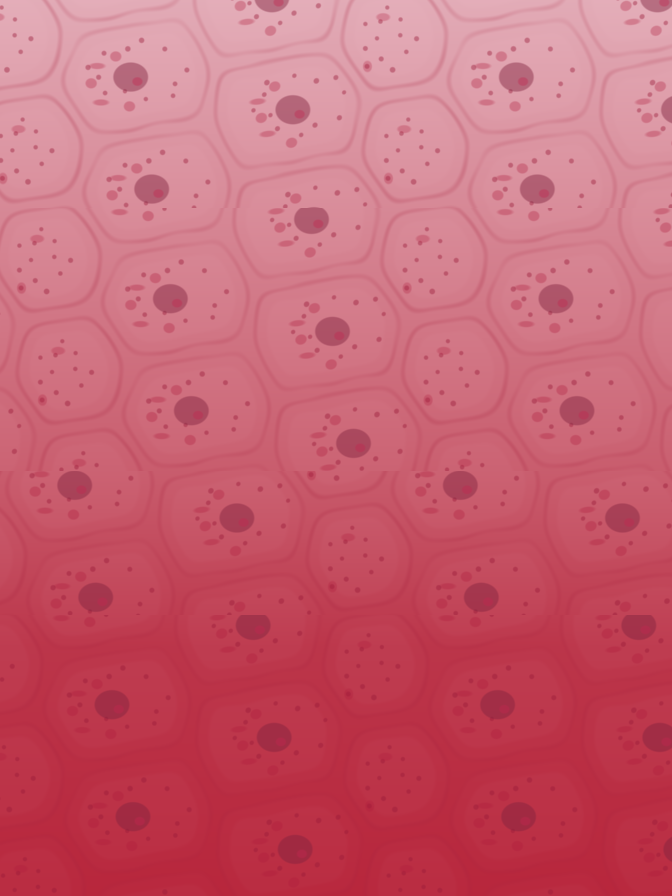
Give the GLSL for this pattern, as a Shadertoy shader.

```glsl
// Rose tissue: three kinds of angular cell repeat on a slanted lattice over a vertical fade.
// A weighted Voronoi diagram gives the cell walls; hashed rings scatter the granules.
// One unit is one lattice row (an eighth of the height), with y pointing down.

const float PERIOD = 3.443;             // distance between repeats across
const vec2 ROW = vec2(0.1875, 1.0);     // step from one row to the next
const float SHARPNESS = 20.0;           // higher values give tighter cell corners

float hash(vec2 p) {
    vec3 h = fract(p.xyx * 0.1031);
    h += dot(h, h.yzx + 33.33);
    return fract((h.x + h.y) * h.z);
}

float noise(vec2 p) {
    vec2 i = floor(p), f = fract(p);
    f = f * f * (3.0 - 2.0 * f);
    return mix(mix(hash(i), hash(i + vec2(1, 0)), f.x),
               mix(hash(i + vec2(0, 1)), hash(i + vec2(1, 1)), f.x), f.y);
}

// Coverage of a soft-edged ellipse
float ellipse(vec2 p, vec2 size, float blur) {
    float d = (length(p / size) - 1.0) * min(size.x, size.y);
    return 1.0 - smoothstep(-blur, blur, d);
}

// The lattice slips sideways at three horizontal seams
vec2 latticeOrigin(float y) {
    if (y < 1.854) return vec2(1.167, 0.688);
    if (y < 4.208) return vec2(1.521, 2.667);
    if (y < 5.490) return vec2(0.667, 4.333);
    return vec2(1.0, 6.292);
}

vec2 siteOffset(int kind) {
    return kind == 0 ? vec2(0) : kind == 1 ? vec2(1.448, 0.292) : vec2(2.354, -0.365);
}

vec2 sitePosition(int i) {
    int cell = i / 3;
    return siteOffset(i % 3) + float(cell % 5 - 2) * ROW + vec2(float(cell / 5 - 1) * PERIOD, 0);
}

// Squared distance, reduced for the larger nucleated cells
float sitePower(vec2 p, int i) {
    vec2 v = p - sitePosition(i);
    return dot(v, v) - (i % 3 == 2 ? 0.0 : 0.13);
}

int nearestSite(vec2 p) {
    int best = 0;
    float least = 1e5;
    for (int i = 0; i < 45; i++) {
        float w = sitePower(p, i);
        if (w < least) { least = w; best = i; }
    }
    return best;
}

// Distance inward from the cell border, with slightly rounded corners
float borderDistance(vec2 p, int own) {
    float sum = 0.0, ownPower = sitePower(p, own);
    vec2 center = sitePosition(own);
    for (int i = 0; i < 45; i++) {
        if (i == own) continue;
        float d = (sitePower(p, i) - ownPower) / (2.0 * distance(sitePosition(i), center));
        sum += exp(-SHARPNESS * d);
    }
    return -log(sum) / SHARPNESS;
}

// Fine dots on a golden-angle spiral
float granules(vec2 p, vec2 extent, float inner, float seed, float blur) {
    float cover = 0.0;
    for (int i = 0; i < 12; i++) {
        float n = float(i), a = n * 2.4 + seed;
        float r = mix(inner, 1.0, sqrt((n + hash(vec2(n, seed))) / 12.0));
        float size = mix(0.018, 0.025, hash(vec2(seed + 9.0, n)));
        cover = max(cover, ellipse(p - extent * r * vec2(cos(a), sin(a)), vec2(size), blur));
    }
    return cover;
}

// Larger bodies, round and flattened by turns, from below round to the upper left
float organelles(vec2 p, vec2 extent, float seed, float blur) {
    float cover = 0.0;
    for (int i = 0; i < 5; i++) {
        float n = float(i), a = 1.6 + n * 0.66;
        float r = mix(0.6, 0.95, hash(vec2(n + 3.0, seed)));
        vec2 size = i % 2 == 0 ? vec2(0.05, 0.045) : vec2(0.068, 0.027);
        cover = max(cover, ellipse(p - extent * r * vec2(cos(a), sin(a)), size, blur));
    }
    return cover;
}

vec3 fade(float t) {
    vec3 c = mix(vec3(0.885, 0.67, 0.715), vec3(0.785, 0.36, 0.425), clamp(t / 0.53, 0.0, 1.0));
    c = mix(c, vec3(0.735, 0.21, 0.29), clamp((t - 0.53) / 0.19, 0.0, 1.0));
    return mix(c, vec3(0.72, 0.15, 0.235), clamp((t - 0.72) / 0.28, 0.0, 1.0));
}

void mainImage(out vec4 fragColor, in vec2 fragCoord) {
    float blur = 8.0 / iResolution.y;
    vec2 p = vec2(fragCoord.x, iResolution.y - fragCoord.y) * blur;

    // Fold into one repeat and find the enclosing cell
    vec2 q = p - latticeOrigin(p.y);
    q -= floor(q.y + 0.5) * ROW;
    q.x = mod(q.x, PERIOD);
    int site = nearestSite(q), kind = site % 3;
    bool nucleated = kind != 2;
    float seed = float(kind) * 7.0 + 2.0;
    vec2 local = q - sitePosition(site);
    float wear = noise(local * 4.0 + seed * 11.0);
    float d = borderDistance(q, site) + (wear - 0.5) * 0.035;

    // Membrane and the two paler layers inside it, fainter toward the bottom
    float depth = p.y / 8.0;
    vec3 color = fade(depth);
    float lift = 0.025 * smoothstep(0.04, 0.08, d) + 0.045 * smoothstep(0.14, 0.18, d);
    color = mix(color, vec3(1.0, 0.82, 0.86), lift * mix(1.0, 0.5, depth));
    float line = 1.0 - smoothstep(0.0, 0.025 + blur, abs(d - 0.055));
    float strength = mix(0.07, 0.2, wear) + (nucleated ? 0.0 : 0.05);
    color = mix(color, vec3(0.66, 0.14, 0.25), line * strength);

    // Granules, then the nucleus with its bright spot
    float inside = smoothstep(0.06, 0.1, d);
    vec2 tilted = local + vec2(0, kind == 1 ? 0.1 * local.x : 0.0);
    vec2 extent = nucleated ? vec2(0.47, 0.29) : vec2(0.29, 0.31);
    vec2 middle = nucleated ? vec2(0.08, -0.05) : vec2(-0.06, 0.05);
    float bodies = organelles(tilted, vec2(0.44, 0.31), seed, blur) * (nucleated ? 0.32 : 0.0);
    color = mix(color, vec3(0.68, 0.1, 0.23), bodies * inside);
    float dots = granules(tilted - middle, extent, nucleated ? 0.55 : 0.15, seed, blur);
    color = mix(color, vec3(0.6, 0.1, 0.22), dots * inside * 0.42);
    if (nucleated) {
        color = mix(color, vec3(0.5, 0.13, 0.24), 0.45 * ellipse(local, vec2(0.155, 0.13), blur));
        color = mix(color, vec3(0.76, 0.15, 0.31), 0.4 * ellipse(local - vec2(0.06, 0.04), vec2(0.045, 0.038), blur));
    } else {
        float patches = ellipse(local - vec2(-0.1, -0.17), vec2(0.06, 0.035), blur)
                      + ellipse(local - vec2(-0.24, 0.27), vec2(0.04, 0.05), blur);
        color = mix(color, vec3(0.68, 0.1, 0.23), 0.28 * patches * inside);
    }
    fragColor = vec4(color, 1.0);
}
```
